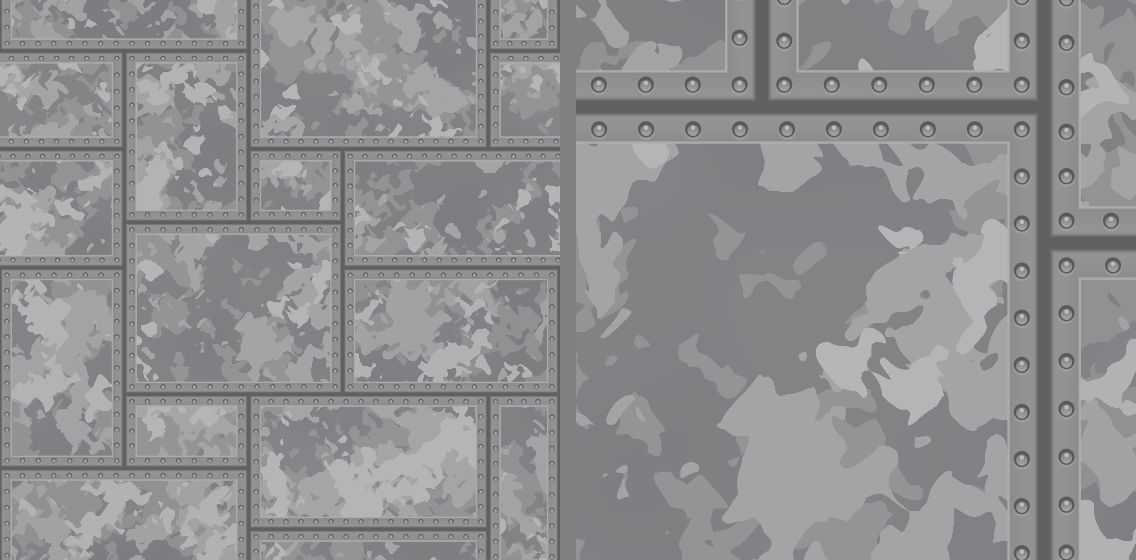
Left, the full canvas; right, a detail of the centre.
Write a Shadertoy shader that draws this texture.

```glsl
// Riveted steel plates of mixed sizes that wrap around the canvas edges.
// Each plate has a dark seam, a frame with evenly spaced rivets, a thin bevel
// line, and a mottled centre built by thresholding layers of cellular noise.

const float SEAM_HALF = 0.0034;    // half width of the dark gap
const float RIVET_INSET = 0.0133;  // rivet centre to seam centre
const float RIVET_RADIUS = 0.0048;
const float RIVET_PITCH = 0.027;   // preferred spacing
const float FRAME_WIDTH = 0.0212;

const vec3 SEAM_COLOR = vec3(0.375, 0.375, 0.38);
const vec3 FRAME_COLOR = vec3(0.56, 0.56, 0.565);
const vec3 BEVEL_COLOR = vec3(0.69, 0.69, 0.70);
const vec3 STEEL_DARK = vec3(0.505, 0.51, 0.52);

// Plate layout: lower left corner and size, in canvas units
const int PLATES = 12;
const vec2 CORNER[PLATES] = vec2[](
    vec2(-.001, .909), vec2(.444, .734), vec2(.872, .909), vec2(.872, .734),
    vec2(.222, .603), vec2(.444, .603), vec2(.612, .522), vec2(-.001, .164),
    vec2(.222, .296), vec2(.612, .296), vec2(.222, .164), vec2(.444, .055));
const vec2 SIZE[PLATES] = vec2[](
    vec2(.445, .255), vec2(.428, .321), vec2(.127, .387), vec2(.350, .175),
    vec2(.222, .306), vec2(.168, .131), vec2(.610, .212), vec2(.223, .358),
    vec2(.390, .307), vec2(.387, .226), vec2(.222, .132), vec2(.428, .241));

vec3 hash3(vec2 p) {
    vec3 a = fract(p.xyx * vec3(0.1031, 0.1030, 0.0973));
    a += dot(a, a.yxz + 33.33);
    return fract((a.xxy + a.yzz) * a.zyx);
}

// Smooth cellular noise: random cell values blended by distance
float cellNoise(vec2 p) {
    vec2 cell = floor(p), f = p - cell;
    float total = 0.0, weights = 0.0;
    for (int j = -1; j <= 1; j++)
    for (int i = -1; i <= 1; i++) {
        vec2 o = vec2(i, j);
        vec3 h = hash3(cell + o);
        vec2 d = o + h.xy - f;
        float w = exp(-8.0 * dot(d, d));
        total += w * h.z;
        weights += w;
    }
    return total / weights;
}

float mottle(vec2 p, float seed) {
    p += 0.004 * sin(p.yx * vec2(150.0, 170.0) + seed);
    return 0.48 * cellNoise(p * 17.0 + seed * 13.0)
         + 0.31 * cellNoise(p * 39.0 + seed * 29.0)
         + 0.21 * cellNoise(p * 84.0 + seed * 47.0);
}

// Steel surface: lighter flakes painted over a dark base
vec3 steel(vec2 p, float px) {
    float broad = 0.35 * (cellNoise(p * 8.0 + 71.0) - 0.5);
    float soft = 5.0 * px;
    vec3 color = STEEL_DARK + 0.1 * broad;
    for (int i = 0; i < 3; i++) {
        float level = float(i);
        float cover = mottle(p, level + 1.0) + broad;
        float limit = 0.5 + 0.09 * level;
        vec3 tone = vec3(0.575, 0.577, 0.583) + 0.065 * level;
        color = mix(color, tone, smoothstep(limit - soft, limit + soft, cover));
    }
    return color;
}

// Offset from the nearest rivet on the rim of a plate
vec2 rivetOffset(vec2 local, vec2 size) {
    vec2 span = size - 2.0 * RIVET_INSET, r = local - RIVET_INSET;
    vec2 count = max(round(span / RIVET_PITCH), 1.0);
    vec2 snapped = clamp(round(r / span * count), vec2(0.0), count) * span / count;
    vec2 side = step(0.5 * span, r) * span;
    vec2 a = r - vec2(side.x, snapped.y);
    vec2 b = r - vec2(snapped.x, side.y);
    return dot(a, a) < dot(b, b) ? a : b;
}

float disc(vec2 p, float radius, float px) {
    return 1.0 - smoothstep(-0.7 * px, 0.7 * px, length(p) - radius);
}

// Domed rivet: dark rim, lit dome and a small highlight
vec3 addRivet(vec3 color, vec2 p, float px) {
    float r = RIVET_RADIUS;
    color = mix(color, vec3(0.66), 0.5 * disc(p + vec2(0.0, 0.25 * r), r * 1.08, px));
    color = mix(color, vec3(0.35), disc(p, r, px));
    vec3 dome = vec3(0.55 - 0.13 * p.y / r);
    color = mix(color, dome, disc(p + vec2(0.0, 0.12 * r), 0.7 * r, px));
    return mix(color, vec3(0.80), 0.8 * disc(p - vec2(0.0, 0.2 * r), 0.27 * r, px));
}

void mainImage(out vec4 fragColor, in vec2 fragCoord) {
    vec2 uv = fragCoord / iResolution.xy;
    float px = 1.0 / iResolution.y;

    // Find the plate under this point
    vec2 local = vec2(0.0), size = vec2(0.1);
    float id = 0.0;
    for (int i = 0; i < PLATES; i++) {
        vec2 q = fract(uv - CORNER[i]);
        if (all(lessThan(q, SIZE[i]))) { local = q; size = SIZE[i]; id = float(i); }
    }
    vec2 rim = min(local, size - local);
    float edge = min(rim.x, rim.y);

    // Frame, mottled centre and bevel line
    float shade = 0.02 * (hash3(vec2(id, 5.0)).x - 0.5);
    vec3 frame = FRAME_COLOR + 0.015 * sin(edge * 190.0);
    vec3 centre = steel(local + id * vec2(1.37, 2.11), px) + shade;
    vec3 color = mix(frame, centre, smoothstep(-px, px, edge - FRAME_WIDTH));
    float bevel = 1.0 - smoothstep(0.0004, 0.0004 + px, abs(edge - FRAME_WIDTH));
    color = mix(color, BEVEL_COLOR, 0.85 * bevel);

    // Rivets, then the seam with its soft shadow
    color = addRivet(color, rivetOffset(local, size), px);
    color = mix(SEAM_COLOR, color, smoothstep(SEAM_HALF - px, SEAM_HALF + 0.003, edge));
    fragColor = vec4(color, 1.0);
}
```
